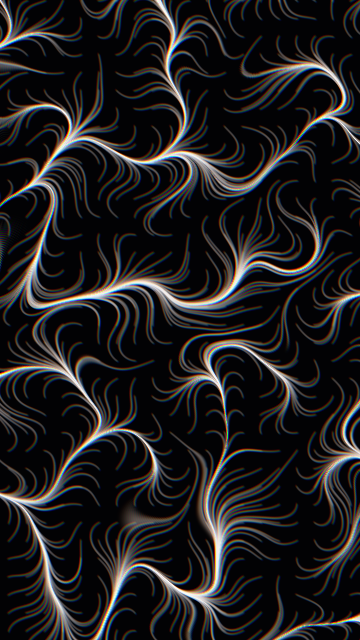
Reproduce this pattern procedurally as a Shadertoy shader.

```glsl
#define SEED_GRID 20.0     // line starts across the canvas width
#define FIELD_SCALE 3.4    // noise cells across the canvas width
#define TURN 8.0           // radians of turning per unit of noise
#define BASE_ANGLE 4.0
#define STEPS 58
#define STEP_LENGTH 0.0064
#define LINE_WIDTH 0.0047
#define MAX_STRETCH 14.0
#define COLOR_SHIFT vec2(0.0021, -0.0021)
#define LINE_TINT vec3(0.46, 0.42, 0.40)
#define BACKGROUND vec3(0.008, 0.008, 0.016)

vec2 randomGradient(vec2 cell) {
    float angle = 6.2832 * fract(sin(dot(cell, vec2(127.1, 311.7))) * 43758.5);
    return vec2(cos(angle), sin(angle));
}

// Gradient noise: value in x, derivatives in yz
vec3 noiseWithSlope(vec2 p) {
    vec2 cell = floor(p), f = p - cell;
    vec2 u = f * f * f * (f * (f * 6.0 - 15.0) + 10.0);
    vec2 du = 30.0 * f * f * (f * (f - 2.0) + 1.0);
    vec2 ga = randomGradient(cell);
    vec2 gb = randomGradient(cell + vec2(1, 0));
    vec2 gc = randomGradient(cell + vec2(0, 1));
    vec2 gd = randomGradient(cell + vec2(1, 1));
    float va = dot(ga, f);
    float vb = dot(gb, f - vec2(1, 0));
    float vc = dot(gc, f - vec2(0, 1));
    float vd = dot(gd, f - vec2(1, 1));
    float value = mix(mix(va, vb, u.x), mix(vc, vd, u.x), u.y);
    vec2 slope = mix(mix(ga, gb, u.x), mix(gc, gd, u.x), u.y)
               + du * (u.yx * (va - vb - vc + vd) + vec2(vb, vc) - va);
    return vec3(value, slope);
}

// Flow angle in x, its gradient in yz
vec3 flowAngle(vec2 p) {
    vec3 broad = noiseWithSlope(p * FIELD_SCALE + 7.3);
    vec3 fine = noiseWithSlope(p * FIELD_SCALE * 2.1 + 31.6);
    vec3 field = broad * vec3(1.0, vec2(FIELD_SCALE))
               + 0.16 * fine * vec3(1.0, vec2(FIELD_SCALE * 2.1));
    return TURN * field + vec3(BASE_ANGLE, 0.0, 0.0);
}

// Lines released near q that the flow carries through the traced point
float linesFrom(vec2 q, vec2 along, float stretch) {
    vec2 across = vec2(-along.y, along.x);
    vec2 cell = floor(q * SEED_GRID);
    float total = 0.0;
    for (int y = -1; y <= 1; y++)
    for (int x = -1; x <= 1; x++) {
        vec2 d = (cell + vec2(x, y) + 0.5) / SEED_GRID - q;
        float onStep = max(0.0, 1.0 - abs(dot(d, along)) / STEP_LENGTH);
        float offset = abs(dot(d, across)) / stretch;
        total += onStep * (1.0 - smoothstep(0.0, LINE_WIDTH, offset));
    }
    return total;
}

// Trace upstream, tracking how far neighbouring paths spread apart
float lineDensity(vec2 p) {
    float density = 0.0, logStretch = 0.0;
    for (int i = 0; i < STEPS; i++) {
        vec3 angle = flowAngle(p);
        vec2 along = vec2(cos(angle.x), sin(angle.x));
        float age = float(i) / float(STEPS);
        float strength = mix(0.6, 1.0, min(age * 4.0, 1.0))
                       * (1.0 - smoothstep(0.85, 1.0, age));
        float stretch = clamp(exp(logStretch), 0.05, MAX_STRETCH);
        density += strength * linesFrom(p, along, stretch);

        // Second order step along the curved path
        logStretch -= STEP_LENGTH * dot(angle.yz, vec2(-along.y, along.x));
        float middle = angle.x - 0.5 * STEP_LENGTH * dot(angle.yz, along);
        p -= STEP_LENGTH * vec2(cos(middle), sin(middle));
    }
    return density;
}

void mainImage(out vec4 fragColor, in vec2 fragCoord) {
    vec2 p = fragCoord / iResolution.x;

    // Split the colour channels along a diagonal
    vec3 density = vec3(lineDensity(p + COLOR_SHIFT),
                        lineDensity(p),
                        lineDensity(p - COLOR_SHIFT));
    vec3 light = 1.0 - exp(-LINE_TINT * density);
    fragColor = vec4(BACKGROUND + light, 1.0);
}
```
